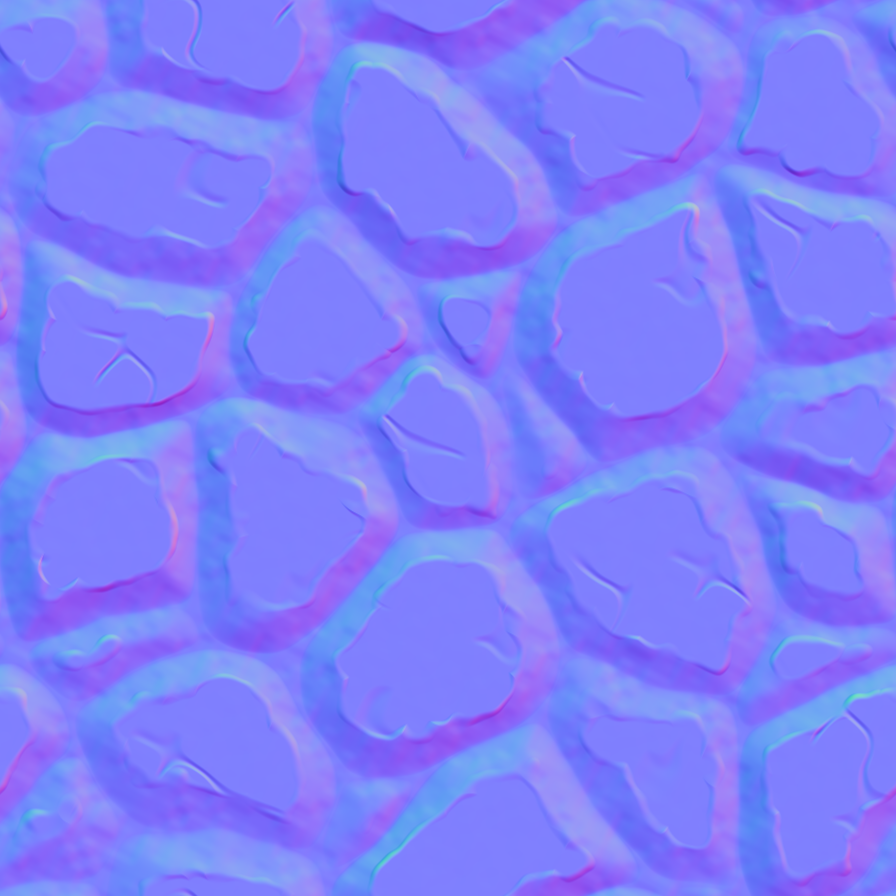
A Shadertoy shader for this texture map:

```glsl
const vec2 GRID = vec2(5.0, 6.0);  // stones across and up
const float TILT = 1.0;            // rows climbed over the full width
const float JITTER = 0.86;         // scatter of the stone centres
const float SIZE_SPREAD = 0.025;   // how far big stones crowd out small ones
const float CORNER = 0.009;        // rounding of the stone corners
const float GROOVE = 0.006;        // softness of the joint
const vec2 RIM = vec2(0.022, 0.043);   // bevel width, small to big stones
const float RIM_DRIFT = 0.018;     // slow change of the bevel width
const vec2 SLOPE = vec2(0.25, 0.36);   // bevel steepness range
const float RAGGED = 0.028;        // wander of the plateau outline
const float RIM_BLUR = 0.0055;     // softness of the plateau outline
const float LIP = 0.0022;          // raised edge around the plateau
const float CRACK_DEPTH = 0.0014;
const float GRAIN = 0.0024;
const float STEP = 0.0024;         // spacing of the slope samples
const vec2 RELIEF = vec2(0.82, 1.0);   // strength of sideways and upright slopes
const float SHADE = 0.25;          // loss of blue on slopes
const mat2 TURN = mat2(2.0, 1.0, -1.0, 2.0); // whole numbers keep noise periodic

vec2 hash22(vec2 p) {
    vec3 q = fract(p.xyx * vec3(0.1031, 0.1030, 0.0973));
    q += dot(q, q.yzx + 33.33);
    return fract((q.xx + q.yz) * q.zy);
}

// Value noise that repeats over the unit square, turned off the axes
float noise(vec2 p, float freq) {
    p = TURN * p * freq;
    vec2 i = floor(p), f = p - i;
    f = f * f * f * (f * (f * 6.0 - 15.0) + 10.0);
    vec2 a = mod(i, freq), b = mod(i + 1.0, freq);
    float seed = freq * 3.0;
    return mix(mix(hash22(a + seed).x, hash22(vec2(b.x, a.y) + seed).x, f.x),
               mix(hash22(vec2(a.x, b.y) + seed).x, hash22(b + seed).x, f.x), f.y);
}

// Random pair per stone, repeating with the tilted grid
vec2 stoneHash(vec2 cell, float seed) {
    float lap = floor(cell.x / GRID.x);
    cell = vec2(cell.x - lap * GRID.x, mod(cell.y + lap * TILT, GRID.y));
    return hash22(cell + seed);
}

float stoneSize(vec2 cell) {
    return stoneHash(cell, 71.0).x;
}

vec2 stoneCentre(vec2 cell) {
    vec2 c = (cell + 0.5 + (stoneHash(cell, 29.0) - 0.5) * JITTER) / GRID;
    return c + vec2(0.0, c.x * TILT / GRID.y);
}

// Squared distance reduced by stone size, so cells differ in area
float power(vec2 p, vec2 cell) {
    vec2 d = p - stoneCentre(cell);
    return dot(d, d) - SIZE_SPREAD * stoneSize(cell);
}

// Returns rounded distance to the joint, and the owning cell
vec3 stones(vec2 p) {
    vec2 base = floor(p * GRID - vec2(0.0, p.x * TILT)), owner = base;
    float best = 1e3;
    for (int y = -2; y <= 2; y++)
    for (int x = -2; x <= 2; x++) {
        vec2 cell = base + vec2(x, y);
        float d = power(p, cell);
        if (d < best) { best = d; owner = cell; }
    }
    vec2 centre = stoneCentre(owner);
    float sum = 0.0;
    for (int y = -2; y <= 2; y++)
    for (int x = -2; x <= 2; x++) {
        vec2 cell = base + vec2(x, y);
        if (cell == owner) continue;
        float gap = max(length(stoneCentre(cell) - centre), 0.01);
        sum += exp(-(power(p, cell) - best) / (2.0 * gap * CORNER));
    }
    return vec3(max(-CORNER * log(sum + 1e-20), 0.0), owner);
}

float height(vec2 p) {
    // Bend the straight joints
    vec2 bend = vec2(noise(p, 3.0), noise(p + 0.37, 3.0)) - 0.5;
    vec2 wobble = vec2(noise(p, 8.0), noise(p, 9.0)) - 0.5;
    vec3 stone = stones(p + 0.035 * bend + 0.009 * wobble);
    float d = stone.x;

    float rim = mix(RIM.x, RIM.y, stoneSize(stone.yz));
    float slope = mix(SLOPE.x, SLOPE.y, stoneHash(stone.yz, 43.0).y);
    float top = slope * rim * 0.82;

    // Bevel rising from the joint, levelling off just above the plateau
    float rise = slope * d * d / (d + GROOVE);
    float cap = top + LIP;
    float blend = max(0.003 - abs(rise - cap), 0.0);
    float bevel = min(rise, cap) - blend * blend / 0.012;

    // Chipped plateau outline, with pointed notches
    float notch = abs(2.0 * noise(p + 0.13, 10.0) - 1.0);
    float ragged = notch * 0.5 + noise(p, 12.0) * 0.3 + noise(p, 23.0) * 0.35 - 0.5;
    float drift = RIM_DRIFT * (noise(p + 0.61, 4.0) - 0.5);
    float plateau = smoothstep(-RIM_BLUR, RIM_BLUR, d - rim + drift + RAGGED * ragged);

    // Sparse cracks on the plateau, fine grain on the bevel
    float ridge = 1.0 - abs(2.0 * noise(p + 0.02 * wobble, 7.0) - 1.0);
    float crack = smoothstep(0.82, 1.0, ridge) * smoothstep(0.55, 0.75, noise(p, 6.0));
    float grain = noise(p, 14.0) * 0.5 + noise(p, 29.0) * 0.5 - 0.5;
    float h = mix(bevel, top - CRACK_DEPTH * crack, plateau);
    return h + GRAIN * grain * mix(1.0, 0.1, plateau);
}

void mainImage(out vec4 fragColor, in vec2 fragCoord) {
    vec2 p = fragCoord / iResolution.y;
    float here = height(p);
    vec2 grad = vec2(height(p + vec2(STEP, 0.0)), height(p + vec2(0.0, STEP))) - here;
    vec3 normal = normalize(vec3(-RELIEF * grad / STEP, 1.0));
    normal.z -= 0.01 + SHADE * dot(normal.xy, normal.xy);
    fragColor = vec4(0.5 + 0.5 * normal, 1.0);
}
```
